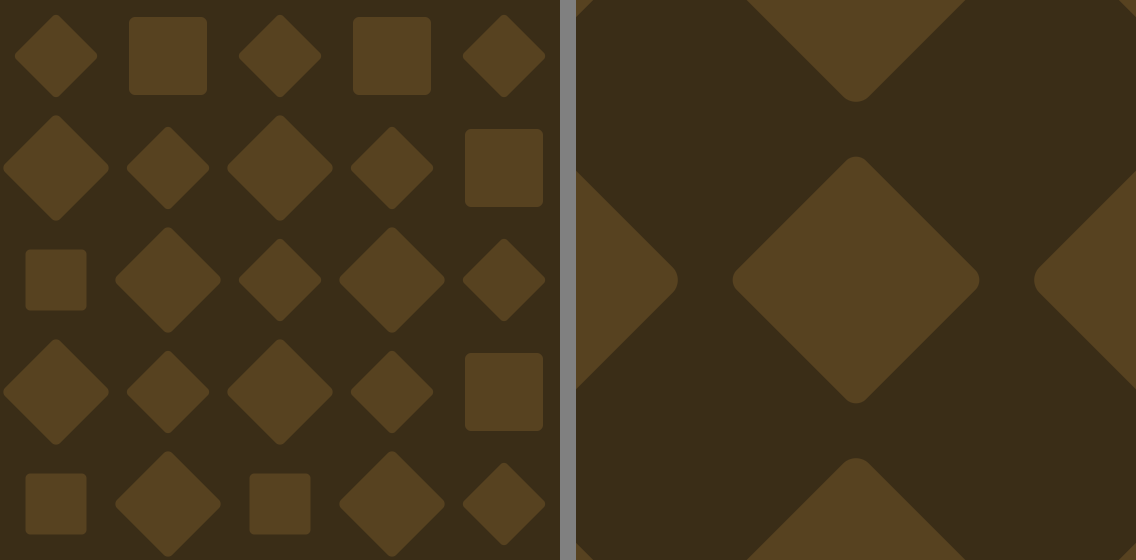
Left: the whole. Right: its middle third, enlarged.
Write a Shadertoy shader that draws this pattern.

```glsl
// A five by five grid of flat rounded squares in two alternating sizes.
// Most are turned by 45 degrees into diamonds; some in the outer ring stand
// upright. Each is one rounded-box distance, chosen by cell index and parity.

#define CELLS 5.0
#define SMALL_HALF 0.272
#define LARGE_HALF 0.348
#define CORNER_RATIO 0.157
#define GROUND_COLOR vec3(0.228, 0.177, 0.090)
#define SHAPE_COLOR vec3(0.343, 0.260, 0.126)

float roundedSquare(vec2 p, float halfSide, float radius) {
    vec2 q = abs(p) - halfSide + radius;
    return length(max(q, 0.0)) + min(max(q.x, q.y), 0.0) - radius;
}

vec2 turn45(vec2 p) {
    return vec2(p.x + p.y, p.y - p.x) * sqrt(0.5);
}

// Upright on odd cells of the top and right edges,
// and on even cells of the remaining left and bottom edges.
bool isUpright(vec2 cell, bool odd) {
    bool farEdge = max(cell.x, cell.y) > CELLS - 1.5;
    bool nearEdge = min(cell.x, cell.y) < 0.5;
    return farEdge ? odd : (nearEdge && !odd);
}

void mainImage(out vec4 fragColor, in vec2 fragCoord) {
    float scale = CELLS / min(iResolution.x, iResolution.y);
    vec2 grid = fragCoord * scale;
    vec2 cell = mod(floor(grid), CELLS);
    vec2 local = fract(grid) - 0.5;

    // Checkerboard parity sets the size
    bool odd = mod(cell.x + cell.y, 2.0) > 0.5;
    float halfSide = odd ? LARGE_HALF : SMALL_HALF;

    vec2 p = isUpright(cell, odd) ? local : turn45(local);
    float dist = roundedSquare(p, halfSide, halfSide * CORNER_RATIO);

    // One pixel wide smoothed edge
    float coverage = clamp(0.5 - dist / scale, 0.0, 1.0);
    fragColor = vec4(mix(GROUND_COLOR, SHAPE_COLOR, coverage), 1.0);
}
```
